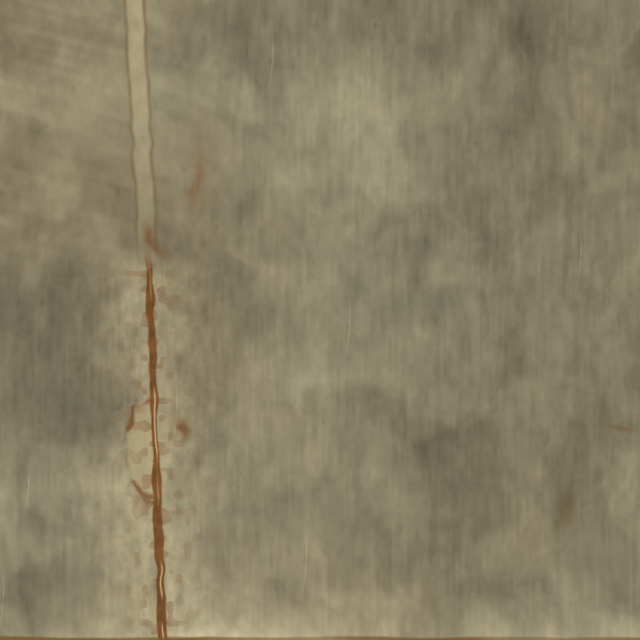
Write a Shadertoy shader that draws this texture.

```glsl
// Weathered olive-grey painted sheet with a rusting vertical seam.
// Layered value noise gives the blotches, stretched noise the brushed grain;
// soft masks add the pale strip, the rust line, a blister, stains and scratches.

float hash(vec2 p) {
    vec3 q = fract(p.xyx * 0.1031);
    q += dot(q, q.yzx + 33.33);
    return fract((q.x + q.y) * q.z);
}

float noise(vec2 p) {
    vec2 i = floor(p), f = fract(p);
    f = f * f * (3.0 - 2.0 * f);
    return mix(mix(hash(i), hash(i + vec2(1, 0)), f.x),
               mix(hash(i + vec2(0, 1)), hash(i + vec2(1, 1)), f.x), f.y);
}

float fbm(vec2 p) {
    float sum = 0.0, amp = 0.5;
    for (int i = 0; i < 5; i++) {
        sum += amp * noise(p);
        p = mat2(1.6, 1.2, -1.2, 1.6) * p + 17.3;
        amp *= 0.52;
    }
    return sum;
}

// Soft round patch: 1 in the middle, fading outwards
float patchAt(vec2 p, vec2 center, vec2 radius) {
    vec2 d = (p - center) / radius;
    return exp(-dot(d, d));
}

void mainImage(out vec4 fragColor, in vec2 fragCoord) {
    vec2 uv = fragCoord / iResolution.xy;
    vec2 warp = vec2(fbm(uv * 9.0), fbm(uv * 9.0 + 40.0)) - 0.5;
    vec2 p = uv + 0.09 * warp;
    float fine = fbm(uv * vec2(75.0, 50.0));

    // Seam geometry: side is the signed distance from the leaning line
    float seamX = 0.254 - 0.030 * uv.y - 0.015 * uv.y * uv.y;
    float side = uv.x - seamX + 0.004 * (noise(vec2(3.0, uv.y * 45.0)) - 0.5);
    float lower = 1.0 - smoothstep(0.55, 0.62, uv.y + 0.05 * warp.x);
    float upper = smoothstep(0.57, 0.66, uv.y);

    // Brushed grain: upright over the sheet, sideways at the upper left
    float upright = noise(uv * vec2(210.0, 24.0)) + noise(uv * vec2(120.0, 14.0) + 9.0) - 1.0;
    float slant = uv.y + 0.25 * uv.x;
    float sideways = noise(vec2(uv.x * 11.0, slant * 110.0))
                   + noise(vec2(uv.x * 6.0, slant * 55.0) + 5.0) - 1.0;
    float corner = smoothstep(0.5, 0.72, p.y) * (1.0 - smoothstep(0.22, 0.42, p.x));
    float grain = mix(upright, sideways, corner);

    // Broad tone: blotches, then worn light and dark areas
    float tone = 0.522 + 0.17 * (fbm(p * 4.0 + 3.0) - 0.5)
               + 0.17 * (fbm(uv * vec2(20.0, 14.0) + 2.0 * warp) - 0.5)
               + 0.07 * (fine - 0.5) + 0.032 * grain;
    tone += 0.065 * patchAt(p, vec2(0.55, 0.78), vec2(0.24, 0.09));
    tone += 0.030 * patchAt(p, vec2(0.48, 0.33), vec2(0.12, 0.10));
    tone += 0.035 * patchAt(p, vec2(0.04, 0.84), vec2(0.20, 0.05));
    tone += 0.100 * patchAt(p, vec2(0.0, 0.24), vec2(0.035, 0.06));
    tone -= 0.060 * patchAt(p, vec2(0.08, 0.49), vec2(0.09, 0.14));
    tone -= 0.045 * patchAt(p, vec2(0.06, 0.10), vec2(0.09, 0.10));
    tone -= 0.045 * patchAt(p, vec2(0.50, 0.96), vec2(0.22, 0.06));
    tone -= 0.040 * patchAt(p, vec2(0.43, 0.68), vec2(0.10, 0.06));
    tone -= 0.035 * patchAt(p, vec2(0.65, 0.22), vec2(0.25, 0.13));
    tone -= 0.035 * smoothstep(0.785, 0.80, p.x) * smoothstep(0.65, 0.95, p.y);

    // Pale wear beside the lower seam and along the bottom edge
    float halo = lower * exp(-pow(abs(side + 0.5 * warp.x * 0.1) / 0.075, 2.0));
    float bottomWear = exp(-p.y / 0.035);
    tone += halo * (0.10 + 0.12 * (fine - 0.5)) + 0.12 * bottomWear;

    // Scattered dark pits and hair-thin pale scratches
    float pits = 0.0, scratches = 0.0;
    for (int i = 0; i < 28; i++) {
        float id = float(i);
        vec2 d = uv - vec2(hash(vec2(id, 1.7)), hash(vec2(id, 8.3)));
        float size = mix(0.002, 0.006, hash(vec2(id, 4.1)));
        pits += 0.6 * patchAt(d + 0.012 * warp, vec2(0), vec2(size, size * 1.5));
        if (i < 7) {
            float bend = d.x + 1.5 * d.y * d.y - 0.05 * d.y;
            scratches += patchAt(vec2(bend, d.y), vec2(0), vec2(0.0014, 0.015 + 6.0 * size));
        }
    }
    tone += 0.07 * scratches - 0.07 * pits;

    // Paint colour, warmer at the upper left and in patches
    vec3 color = tone * vec3(1.0, 0.943, 0.755);
    float warmth = 0.6 * corner + 0.5 * halo + 1.6 * (fbm(p * 3.5 + 60.0) - 0.5);
    color += vec3(0.014, -0.003, -0.012) * warmth;

    // Pale strip with shaded edges on the upper seam
    float strip = upper * (1.0 - smoothstep(0.009, 0.016, abs(side)));
    color = mix(color, vec3(0.68, 0.63, 0.49) + 0.10 * (fine - 0.5),
                strip * mix(0.35, 0.8, smoothstep(0.6, 0.95, uv.y)));
    float stripEdge = upper * exp(-pow((abs(side) - 0.015) / 0.003, 2.0));
    color = mix(color, vec3(0.46, 0.36, 0.23), stripEdge * (0.1 + 0.6 * fine));

    // Blister left of the seam: bare pale middle, broken rust rim
    vec2 b = (uv - vec2(seamX, 0.29)) / vec2(0.048, 0.082);
    float ring = length(b) - 1.0 + 0.7 * warp.y + 0.25 * (fine - 0.5);
    float leftSide = 1.0 - smoothstep(-0.004, 0.003, side);
    color = mix(color, vec3(0.70, 0.63, 0.48), 0.65 * leftSide * (1.0 - smoothstep(-0.1, 0.05, ring)));
    float rim = exp(-pow(ring / 0.09, 2.0)) * smoothstep(0.3, 0.55, noise(uv * 42.0 + 7.0));

    // Rust stains, then the corroded line with its bright bare edge
    float stain = 0.70 * patchAt(p, vec2(0.280, 0.342), vec2(0.012, 0.015))
                + 0.45 * patchAt(p, vec2(0.315, 0.72), vec2(0.011, 0.035))
                + 0.40 * patchAt(p, vec2(0.957, 0.342), vec2(0.016, 0.006))
                + 0.70 * patchAt(p, vec2(0.243, 0.625), vec2(0.009, 0.022));
    float flecks = exp(-abs(side) / 0.035) * lower * smoothstep(0.61, 0.72, noise(uv * 75.0));
    float rust = clamp(stain + 0.75 * rim * leftSide + 0.45 * flecks, 0.0, 0.85);
    color = mix(color, vec3(0.46, 0.31, 0.19), rust);
    color = mix(color, vec3(0.37, 0.33, 0.23), 0.65 * patchAt(p, vec2(0.895, 0.223), vec2(0.018, 0.026)));

    float halfWidth = 0.004 + 0.004 * noise(vec2(8.0, uv.y * 32.0));
    float line = lower * (1.0 - smoothstep(halfWidth - 0.002, halfWidth + 0.002, abs(side)));
    color = mix(color, mix(vec3(0.33, 0.20, 0.10), vec3(0.56, 0.36, 0.19), fine), 0.9 * line);
    float glint = lower * exp(-pow((side - 0.001) / 0.0016, 2.0));
    color = mix(color, vec3(0.74, 0.62, 0.44), glint * smoothstep(0.3, 0.7, noise(vec2(1.0, uv.y * 22.0))));

    // Brown trim at the very bottom
    float trim = 1.0 - smoothstep(0.002, 0.007, uv.y + 0.006 * warp.x);
    color = mix(color, vec3(0.45, 0.35, 0.20), trim * (0.4 + 0.5 * noise(vec2(uv.x * 14.0, 2.0))));
    fragColor = vec4(color, 1.0);
}
```
